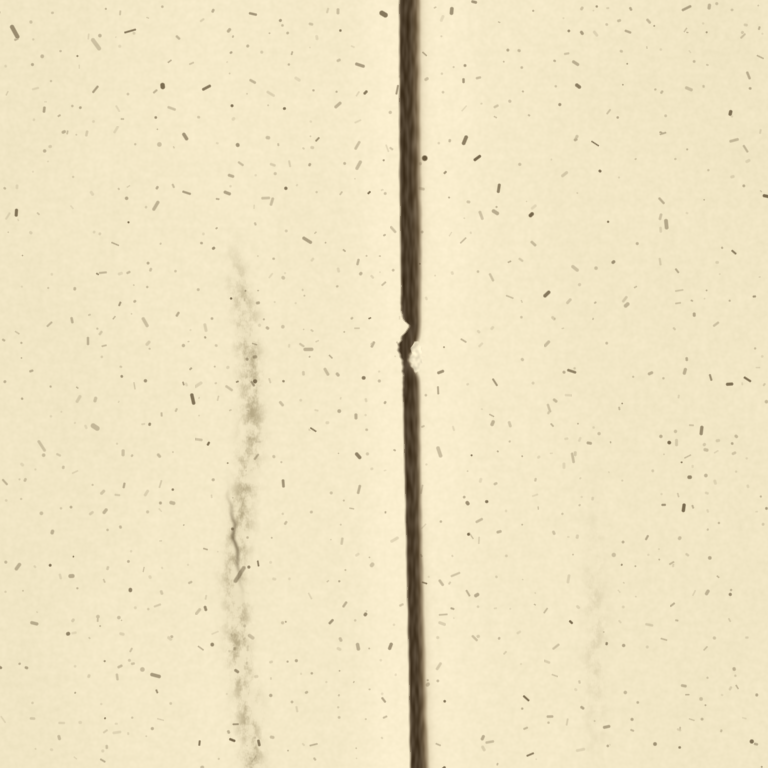
A WebGL 1 fragment shader for this texture:

```glsl
precision highp float;
// Aged cream paper split by a dark vertical crack, with faint stains and flecks.
uniform vec2 u_resolution;

#define PAPER_LIGHT vec3(0.985, 0.938, 0.812)
#define PAPER_SHADE vec3(0.920, 0.878, 0.742)
#define CRACK_DARK vec3(0.29, 0.235, 0.165)
#define CRACK_SOFT vec3(0.58, 0.50, 0.38)
#define FLECK_COLOR vec3(0.36, 0.30, 0.20)
#define GRAIN 0.34
#define NOTCH_Y 0.545
#define STAIN 0.17

float hash(vec2 p) {
  vec3 q = fract(vec3(p.xyx) * 0.1031);
  q += dot(q, q.yzx + 33.33);
  return fract((q.x + q.y) * q.z);
}

float corner(vec2 cell, vec2 f, vec2 offset) {
  float a = 6.2832 * hash(cell + offset);
  return dot(vec2(cos(a), sin(a)), f - offset);
}

float gradientNoise(vec2 p) {
  vec2 i = floor(p), f = fract(p);
  vec2 w = f * f * f * (f * (f * 6.0 - 15.0) + 10.0);
  float low = mix(corner(i, f, vec2(0.0)), corner(i, f, vec2(1.0, 0.0)), w.x);
  float high = mix(corner(i, f, vec2(0.0, 1.0)), corner(i, f, vec2(1.0)), w.x);
  return mix(low, high, w.y);
}

float fbm(vec2 p) {
  float sum = 0.0, amp = 0.6;
  for (int k = 0; k < 4; k++) {
    sum += amp * gradientNoise(p);
    p = p * 2.03 + 17.1;
    amp *= 0.6;
  }
  return sum;
}

float bump(float x, float center, float width) {
  float d = (x - center) / width;
  return exp(-d * d);
}

// Distance to a short stroke through the origin.
float stroke(vec2 p, float angle, float halfLength) {
  float c = cos(angle), s = sin(angle);
  p = vec2(c * p.x + s * p.y, c * p.y - s * p.x);
  p.x -= clamp(p.x, -halfLength, halfLength);
  return length(p);
}

// One randomly placed fiber or dot in some cells of a grid.
float flecks(vec2 uv, float cells, float chance, float size, float px) {
  vec2 id = floor(uv * cells);
  float r = hash(id + 7.3), s = hash(id + 51.7);
  vec2 center = 0.2 + 0.6 * vec2(hash(id + 3.1), hash(id + 91.9));
  float len = size * 2.2 * s * s * s;
  float d = stroke((fract(uv * cells) - center) / cells, 3.1416 * hash(id + 23.0), len);
  float radius = size * (0.35 + 0.65 * hash(id + 67.0));
  float ink = 1.0 - smoothstep(radius - px, radius + px, d);
  return ink * step(r, chance) * mix(0.25, 0.85, pow(hash(id + 37.0), 2.0));
}

void main() {
  vec2 uv = gl_FragCoord.xy / u_resolution;
  float px = 1.0 / u_resolution.y;
  float y = uv.y;

  // Paper tone: greyer outer bands, pale strips beside the crack, mottled grain.
  float mottle = fbm(uv * vec2(42.0, 48.0));
  float grain = gradientNoise(uv * 125.0) + 0.6 * gradientNoise(uv * 230.0);
  float shade = 0.39 + GRAIN * (0.7 * mottle + 0.7 * grain);
  shade += 0.22 * (1.0 - smoothstep(0.0, 0.30, uv.x)) + 0.22 * smoothstep(0.62, 0.95, uv.x);
  shade += 0.22 * fbm(uv * vec2(6.0, 3.0));
  shade -= 0.30 * bump(uv.x, 0.505, 0.035) + 0.25 * bump(uv.x, 0.575, 0.045);
  vec3 color = mix(PAPER_LIGHT, PAPER_SHADE, clamp(shade, -0.1, 1.25));

  // Wandering stain on the left and a weaker one on the right.
  float path = 0.317 + 0.011 * sin(13.0 * y - 4.6) + 0.010 * fbm(vec2(3.0, y * 18.0));
  float blotch = smoothstep(-0.20, 0.45, fbm(uv * vec2(50.0, 38.0) + 8.0));
  float stain = bump(uv.x, path, 0.015) * (1.0 - smoothstep(0.55, 0.72, y));
  stain += 0.35 * bump(uv.x, 0.775, 0.015) * bump(y, 0.17, 0.13);
  color *= 1.0 - STAIN * stain * (0.25 + 1.5 * blotch) * vec3(0.85, 0.92, 1.1);

  // Narrow crease inside the stain, ending in a small hook.
  float crease = 0.307 - 0.13 * (y - 0.29) + 0.006 * gradientNoise(vec2(y * 55.0, 2.0));
  float creaseInk = bump(uv.x, crease, 0.0028) * bump(y, 0.295, 0.045);
  creaseInk += 0.8 * (1.0 - smoothstep(0.001, 0.004, stroke(uv - vec2(0.312, 0.252), 1.0, 0.010)));
  color = mix(color, FLECK_COLOR, 0.55 * clamp(creaseInk, 0.0, 1.0));

  // Flecks at three scales, and one dark speck beside the crack.
  float ink = flecks(uv, 13.0, 0.34, 0.0034, px);
  ink = max(ink, flecks(uv + 0.37, 29.0, 0.30, 0.0024, px));
  ink = max(ink, 0.5 * flecks(uv + 0.71, 55.0, 0.22, 0.0020, px));
  ink = max(ink, 0.95 * (1.0 - smoothstep(0.002, 0.005, length(uv - vec2(0.553, 0.794)))));
  color = mix(color, FLECK_COLOR, ink);

  // Crack edges: the slit leans, pinches at mid height and jogs at the notch.
  float rough = 0.0013 * gradientNoise(vec2(y * 42.0, 5.0));
  float left = mix(0.5355, 0.5205, smoothstep(-0.15, 0.86, y)) + rough;
  float right = 0.5455 + 0.011 * pow(max(0.45 - y, 0.0) / 0.45, 1.4);
  right += 0.0015 * bump(y, 0.68, 0.10) + 0.0012 * gradientNoise(vec2(y * 37.0, 9.0));
  float jag = 0.003 * gradientNoise(vec2(y * 150.0, 1.0));
  left += 0.009 * bump(y, NOTCH_Y + 0.029, 0.009) - 0.005 * bump(y, NOTCH_Y + 0.003, 0.012);
  left += jag * bump(y, NOTCH_Y, 0.05);
  right -= (0.012 + jag) * bump(y, NOTCH_Y - 0.012, 0.017);
  float soft = 0.0015 + px;
  float slit = smoothstep(left - soft, left + soft, uv.x);
  slit *= 1.0 - smoothstep(right - 0.003 - px, right + 0.003 + px, uv.x);

  // Brown fringe right of the slit, widest at the ends; dark core at its left.
  float ends = smoothstep(0.55, 0.9, y) + 1.0 - smoothstep(0.05, 0.42, y);
  float fringe = step(left, uv.x) * exp(-max(uv.x - right, 0.0) / (0.0025 + 0.0025 * ends));
  color = mix(color, CRACK_SOFT, 0.38 * fringe * (1.0 - bump(y, NOTCH_Y - 0.01, 0.025)));
  float across = clamp((uv.x - left) / max(right - left, 0.004), 0.0, 1.0);
  float fiber = 0.12 * gradientNoise(uv * vec2(210.0, 45.0));
  vec3 inside = mix(CRACK_DARK, CRACK_SOFT, smoothstep(0.45, 1.1, across) * (0.45 + 0.4 * ends));
  color = mix(color, inside + fiber, slit);

  // Pale torn chip on the right of the notch.
  vec2 chip = (uv - vec2(0.542, NOTCH_Y - 0.010)) / vec2(0.009, 0.021);
  float torn = 1.0 - smoothstep(0.65, 1.05, length(chip) + 0.6 * gradientNoise(uv * 140.0));
  vec3 chipColor = PAPER_LIGHT * (0.96 + 0.22 * gradientNoise(uv * 160.0 + 4.0));
  color = mix(color, chipColor, 0.9 * torn * smoothstep(0.531, 0.537, uv.x));

  gl_FragColor = vec4(clamp(color, 0.0, 1.0), 1.0);
}
```
